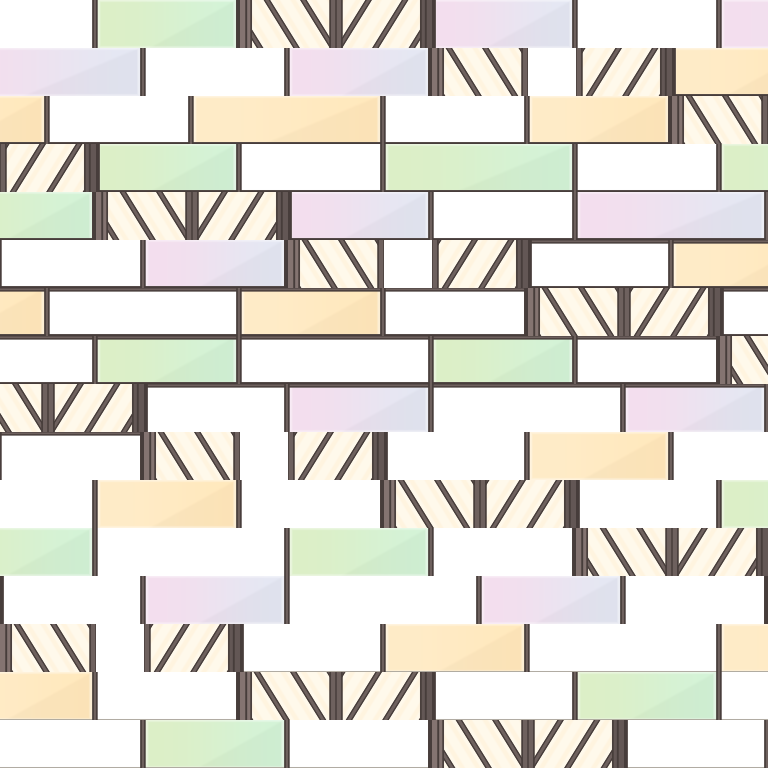
A WebGL 2 fragment shader for this pattern:

```glsl
#version 300 es
precision highp float;
// Sixteen courses of pastel bricks and timber fans, laid as one running strip.
uniform vec2 u_resolution;
out vec4 fragColor;

const vec3 TIMBER = vec3(0.43, 0.38, 0.37);
const vec3 EDGE = vec3(0.28, 0.24, 0.23);

// Soft coverage of the interval from lo to hi.
float band(float x, float lo, float hi, float soft) {
    return smoothstep(lo - soft, lo + soft, x) - smoothstep(hi - soft, hi + soft, x);
}

// Timber bar with dark outlines.
vec3 bar(vec3 base, float x, float lo, float hi, float soft) {
    float rim = min(0.035, (hi - lo) * 0.32);
    vec3 wood = mix(EDGE, TIMBER, band(x, lo + rim, hi - rim, soft));
    return mix(base, wood, band(x, lo, hi, soft));
}

// Mirrored slanting struts between two posts, four cells wide.
vec3 fan(float x, float v, float section, float soft) {
    float side = min(x, 4.0 - x);
    float phase = 0.42 + 0.14 * cos(section * 2.0944);
    float slant = side - 0.62 * v - phase;
    float strut = (fract(slant / 0.76 + 0.5) - 0.5) * 0.76;
    vec3 col = mix(vec3(1.0, 0.975, 0.92), vec3(1.0, 0.955, 0.875),
                   band(abs(strut), 0.16, 0.27, 0.03));
    col = bar(col, strut, -0.07, 0.07, soft);
    col = bar(col, side, 1.86, 2.02, soft);
    vec3 post = x < 2.0 ? TIMBER * 1.2 : TIMBER * 0.9;
    col = mix(col, post, 1.0 - smoothstep(0.24 - soft, 0.24 + soft, side));
    col = mix(col, EDGE, band(side, 0.11, 0.15, soft));
    return mix(col, EDGE, band(side, 0.215, 0.25, soft));
}

// Left-to-right wash in lilac, apricot or green.
vec3 pastel(int kind, vec2 p) {
    vec3 left = kind == 0 ? vec3(0.94, 0.86, 0.92)
              : kind == 1 ? vec3(0.985, 0.91, 0.77) : vec3(0.85, 0.925, 0.77);
    vec3 right = kind == 0 ? vec3(0.885, 0.895, 0.94)
               : kind == 1 ? vec3(0.995, 0.90, 0.73) : vec3(0.82, 0.94, 0.83);
    float sheen = smoothstep(0.95, 1.0, p.x + 0.6 * p.y);
    return mix(left, right, smoothstep(0.1, 0.95, p.x)) + 0.012 * (1.0 - 2.0 * sheen);
}

// One brick: f is the distance from its left end, v runs downward.
vec3 brick(float f, float width, float v, int kind, bool tinted, float section, float soft) {
    vec3 col = vec3(1.0);
    if (tinted) {
        col = pastel(kind, vec2(f / width, v));
        float inset = min(min(f - 0.03, width - 0.08 - f), min(v, 1.0 - v) + 0.02);
        col = mix(col, vec3(1.0), 0.4 * (1.0 - smoothstep(0.03, 0.08, inset)));
    }
    // Bed joints come and go along the strip.
    if (section > 3.5 && section < 6.5) col = bar(col, v, -0.02, 0.075, soft);
    if (section > 0.5 && section < 5.5) col = mix(col, EDGE, smoothstep(0.96 - soft, 0.96 + soft, v));
    if (section > 9.5) col = mix(col, vec3(0.68, 0.66, 0.62), smoothstep(0.98 - soft, 0.98 + soft, v));
    // Upright joints
    col = bar(col, f, -0.08, 0.035, soft);
    return bar(col, f - width, -0.08, 0.035, soft);
}

void main() {
    vec2 cell = gl_FragCoord.xy / u_resolution * 16.0;
    float soft = 10.0 / min(u_resolution.x, u_resolution.y);
    float down = 16.0 - cell.y;
    float v = fract(down);

    // Courses join end to end; three sections fill every 61 cells.
    float along = floor(down) * 16.0 + cell.x + 56.0;
    float cycle = floor(along / 61.0);
    float local = along - 61.0 * cycle;
    int kind = local < 20.0 ? 0 : local < 41.0 ? 1 : 2;
    float x = local - (kind == 0 ? 0.0 : kind == 1 ? 20.0 : 41.0);
    float section = 3.0 * (cycle - 1.0) + float(kind);
    float fanWidth = kind == 1 ? 5.0 : 4.0;

    vec3 col = vec3(1.0);
    if (x < fanWidth) {
        // The middle fan is parted by one blank cell.
        bool gap = kind == 1 && x > 2.0 && x < 3.0;
        float joined = kind == 1 && x >= 3.0 ? x - 1.0 : x;
        if (!gap) col = fan(joined, v, section, soft);
    } else {
        // Five bricks, the middle one longer.
        float b = x - fanWidth;
        float index = b < 6.0 ? floor(b / 3.0) : b < 10.0 ? 2.0 : 3.0 + floor((b - 10.0) / 3.0);
        float start = index * 3.0 + step(2.5, index);
        float width = index == 2.0 ? 4.0 : 3.0;
        bool even = mod(index, 2.0) < 0.5;
        bool tinted = section < 3.5 ? even : !even;
        col = brick(b - start, width, v, kind, tinted, section, soft);
        // Posts overlap the neighbouring bricks.
        float toFan = min(b, 16.0 - b);
        col = mix(col, EDGE, 1.0 - smoothstep(0.08 - soft, 0.08 + soft, toFan));
    }
    fragColor = vec4(col, 1.0);
}
```
